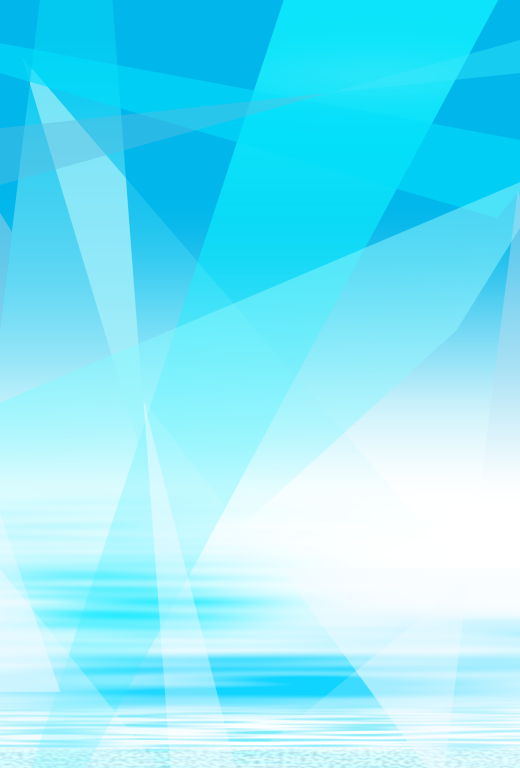
A Shadertoy shader for this background:

```glsl
// Crossing translucent light beams over a cyan sky that fades into a streaked bright sea.

float hash(vec2 p) {
    return fract(sin(dot(p, vec2(127.1, 311.7))) * 43758.5);
}

vec2 gradientAt(vec2 cell) {
    float angle = 6.2832 * hash(cell);
    return vec2(cos(angle), sin(angle));
}

float gradientNoise(vec2 p) {
    vec2 i = floor(p), f = fract(p);
    vec2 u = f * f * f * (f * (f * 6.0 - 15.0) + 10.0);
    vec2 e = vec2(0, 1);
    return mix(mix(dot(gradientAt(i), f), dot(gradientAt(i + e.yx), f - e.yx), u.x),
               mix(dot(gradientAt(i + e), f - e), dot(gradientAt(i + 1.0), f - 1.0), u.x), u.y);
}

float cross2(vec2 a, vec2 b) { return a.x * b.y - a.y * b.x; }

// Antialiased half plane on one side of the line a-b
float halfPlane(vec2 p, vec2 a, vec2 b, float facing) {
    float d = cross2(b - a, p - a) * facing;
    vec2 slope = vec2(b.y - a.y, b.x - a.x) / iResolution.xy;
    return smoothstep(-0.7, 0.7, d / length(slope));
}

float triangle(vec2 p, vec2 a, vec2 b, vec2 c) {
    float facing = sign(cross2(b - a, c - a));
    return halfPlane(p, a, b, facing) * halfPlane(p, b, c, facing) * halfPlane(p, c, a, facing);
}

float quad(vec2 p, vec2 a, vec2 b, vec2 c, vec2 d) {
    float facing = sign(cross2(c - a, d - b));
    return halfPlane(p, a, b, facing) * halfPlane(p, b, c, facing)
         * halfPlane(p, c, d, facing) * halfPlane(p, d, a, facing);
}

float blob(vec2 p, vec2 center, vec2 radius) {
    vec2 q = (p - center) / radius;
    return exp(-dot(q, q));
}

// Sky gradient, horizon haze and stretched sea streaks
vec3 skyAndSea(vec2 p) {
    vec3 col = mix(vec3(0.73, 0.93, 0.98), vec3(0.0, 0.715, 0.92), smoothstep(0.44, 0.75, p.y));
    col = mix(vec3(1), col, smoothstep(0.34, 0.54, p.y));

    float broad = gradientNoise(vec2(p.x * 1.6 + p.y * 3.0, p.y * 28.0));
    float fine = gradientNoise(vec2(p.x * 2.5, p.y * 95.0) + 17.0);
    float streak = 0.9 + 1.1 * broad + 0.7 * fine;
    float cyan = blob(p, vec2(0.2, 0.215), vec2(0.27, 0.055)) * 0.85
               + blob(p, vec2(0.1, 0.32), vec2(0.35, 0.03)) * 0.2;
    float blue = blob(p, vec2(0.52, 0.115), vec2(0.6, 0.035))
               + blob(p, vec2(0.95, 0.17), vec2(0.3, 0.025)) * 0.5;
    col = mix(col, vec3(0.1, 0.92, 1.0), clamp(cyan * streak, 0.0, 1.0));
    col = mix(col, vec3(0.06, 0.83, 1.0), clamp(blue * streak, 0.0, 1.0));

    // Thin ripples and a sparkling near shore
    float ripple = gradientNoise(vec2(p.x * 5.0, p.y * 260.0));
    float nearSea = 1.0 - smoothstep(0.06, 0.1, p.y);
    col = mix(col, vec3(0.35, 0.9, 0.98), nearSea * clamp(0.25 + ripple * 1.3, 0.0, 0.8));
    float sparkle = gradientNoise(p * vec2(90, 330));
    float shore = 1.0 - smoothstep(0.018, 0.03, p.y);
    return mix(col, vec3(0.74, 0.96, 0.98) + 0.25 * sparkle, shore * 0.8);
}

void mainImage(out vec4 fragColor, in vec2 fragCoord) {
    vec2 p = fragCoord / iResolution.xy;
    vec3 col = skyAndSea(p);
    float high = smoothstep(0.3, 0.95, p.y);

    // Main diagonal beam
    float beam = quad(p, vec2(0.546, 1.001), vec2(0.959, 1.001), vec2(0.164, -0.001), vec2(0.06, -0.001));
    col = mix(col, vec3(0.05, 0.92, 0.99), beam * mix(0.2, 0.88, high));

    // Left beam and the spotlight crossing it
    float leftBeam = quad(p, vec2(0.077, 1.001), vec2(0.216, 1.001), vec2(0.328, -0.001), vec2(-0.102, -0.001));
    float spot = triangle(p, vec2(0.042, 0.926), vec2(0.454, -0.001), vec2(1.216, -0.001));
    vec3 leftColor = mix(vec3(0.62, 0.94, 0.98), vec3(0.02, 0.83, 0.96), smoothstep(0.65, 0.95, p.y));
    col = mix(col, leftColor, leftBeam * mix(0.12, 0.65, high));
    float spotFade = smoothstep(0.25, 0.6, p.y);
    col = mix(col, vec3(0.5, 0.96, 1.0), spot * 0.2 * spotFade);
    col = mix(col, vec3(0.72, 0.95, 0.98), spot * leftBeam * 0.55 * spotFade);

    // Thin bands crossing near the top
    float band = quad(p, vec2(-0.001, 0.944), vec2(-0.001, 0.905), vec2(0.956, 0.716), vec2(1.07, 0.809));
    col = mix(col, vec3(0.0, 0.87, 0.98), band * 0.6);
    float leftWedge = triangle(p, vec2(-0.001, 0.759), vec2(-0.001, 0.833), vec2(0.633, 0.879));
    float rightWedge = triangle(p, vec2(1.001, 0.948), vec2(1.001, 0.905), vec2(0.633, 0.879));
    col = mix(col, vec3(0.36, 0.74, 0.88), leftWedge * 0.45);
    col = mix(col, vec3(0.2, 0.9, 0.98), rightWedge * 0.45);
    col = mix(col, vec3(0.4, 0.92, 0.98), beam * blob(p, vec2(0.72, 0.9), vec2(0.25, 0.035)) * 0.3);

    // Large pale sheet
    float sheet = quad(p, vec2(-0.062, 0.458), vec2(1.074, 0.784), vec2(0.878, 0.57), vec2(0.116, 0.099));
    vec3 sheetColor = mix(vec3(0.5, 0.98, 1.0), vec3(0.6, 0.96, 0.99), p.x);
    col = mix(col, sheetColor, sheet * 0.5 * smoothstep(0.29, 0.48, p.y));

    // Grey tints at both sides
    float rightTint = triangle(p, vec2(0.996, 0.753), vec2(0.855, -0.001), vec2(1.3, -0.001));
    col = mix(col, vec3(0.74, 0.86, 0.94), rightTint * 0.45 * smoothstep(0.33, 0.6, p.y));
    float leftTint = triangle(p, vec2(-0.001, 0.724), vec2(0.023, 0.698), vec2(-0.001, 0.564));
    col = mix(col, vec3(0.55, 0.8, 0.91), leftTint * 0.6);

    // White shards over the sea
    float shards = 0.4 * triangle(p, vec2(0.276, 0.479), vec2(0.454, -0.001), vec2(0.328, -0.001))
                 + 0.45 * quad(p, vec2(0.54, 0.26), vec2(0.822, -0.001), vec2(1.2, -0.001), vec2(1.2, 0.26))
                 + 0.2 * triangle(p, vec2(0.454, -0.001), vec2(0.9, 0.245), vec2(0.855, -0.001))
                 + 0.3 * triangle(p, vec2(-0.001, 0.26), vec2(-0.001, -0.001), vec2(0.309, -0.001))
                 + 0.35 * triangle(p, vec2(-0.001, 0.333), vec2(0.116, 0.099), vec2(-0.001, 0.099))
                 + 0.12 * triangle(p, vec2(0.276, 0.479), vec2(0.328, -0.001), vec2(0.82, -0.001))
                   * smoothstep(0.15, 0.3, p.y);
    col = mix(col, vec3(0.95, 0.98, 1.0), min(shards, 0.8));

    fragColor = vec4(clamp(col, 0.0, 1.0), 1.0);
}
```
